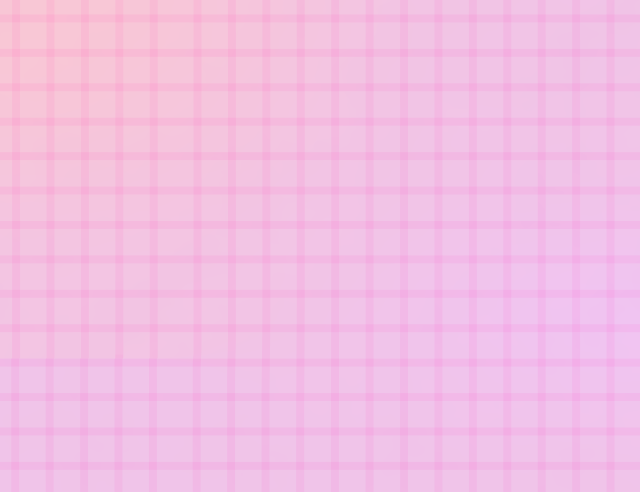
Write a Shadertoy shader that draws this pattern.

```glsl
// Pink gingham: translucent crossing bands over a soft peach-to-lilac wash.

#define PITCH 0.05378                // band spacing, in canvas widths
#define BAND 0.0124                  // band width
#define FIRST vec2(0.0251, 0.0288)   // first band centres, from the top left
#define SPLICE_X 0.275               // column where the weave skips
#define SKIP 0.0146                  // extra gap at that column
#define SEAM_Y 0.560                 // height of the colour seam, from the top
#define PEACH vec3(0.972, 0.778, 0.835)
#define ROSE vec3(0.950, 0.770, 0.890)
#define LILAC vec3(0.941, 0.768, 0.912)
#define ORCHID vec3(0.943, 0.768, 0.945)
#define TINT vec3(1.005, 0.943, 0.986)

// Coverage of a band of the given width, centred at distance zero
float bandMask(float dist, float width, float px) {
    return clamp((0.5 * width - abs(dist)) / px + 0.5, 0.0, 1.0);
}

// Signed distance to the nearest band centre
float nearestBand(float x, float first) {
    return (fract((x - first) / PITCH + 0.5) - 0.5) * PITCH;
}

// 0 above the seam, 1 below; crisp on the left and diffuse on the right
float belowSeam(vec2 p, float px) {
    float blur = mix(px, 0.16, smoothstep(0.25, 0.6, p.x));
    return smoothstep(-blur, blur, p.y - SEAM_Y);
}

// Faint cloudy unevenness from layered sines
float mottle(vec2 p) {
    float sum = 0.0, amp = 0.5;
    for (int i = 0; i < 4; i++) {
        sum += amp * sin(p.x + 1.7 * sin(p.y)) * sin(p.y + 0.8 * p.x);
        p = mat2(1.2, 1.6, -1.6, 1.2) * p + 2.3;
        amp *= 0.5;
    }
    return sum;
}

vec3 wash(vec2 p, float seam) {
    float corner = length(p * vec2(0.85, 1.25));
    vec3 col = mix(PEACH, ROSE, smoothstep(0.05, 0.62, corner));
    col = mix(col, LILAC, 0.7 * smoothstep(0.45, 1.0, p.x + 0.5 * p.y));
    col = mix(col, LILAC, seam);
    vec2 glow = (p - vec2(1.0, 0.50)) / vec2(0.36, 0.17);
    col = mix(col, ORCHID, exp(-dot(glow, glow)));
    return col + 0.003 * mottle(p * 14.0);
}

void mainImage(out vec4 fragColor, in vec2 fragCoord) {
    float px = 1.0 / iResolution.x;
    vec2 p = vec2(fragCoord.x, iResolution.y - fragCoord.y) * px;
    float seam = belowSeam(p, px);

    // Columns skip at the splice and slip slightly left below the seam
    float slip = 0.0013 * seam * (1.0 - smoothstep(0.4, 0.6, p.x));
    float skip = SKIP * step(SPLICE_X, p.x);
    float column = bandMask(nearestBand(p.x + slip - skip, FIRST.x), BAND, px);
    float row = bandMask(nearestBand(p.y, FIRST.y), BAND, px);

    // Small overlap flaw on one column just above the seam
    float flaw = bandMask(p.x - 0.186, BAND, px)
               * bandMask(p.y - SEAM_Y + 0.003, 0.006, px);

    vec3 col = wash(p, seam);
    col *= mix(vec3(1.0), TINT, column);
    col *= mix(vec3(1.0), TINT, row);
    col *= mix(vec3(1.0), TINT, 0.5 * flaw);
    fragColor = vec4(col, 1.0);
}
```
